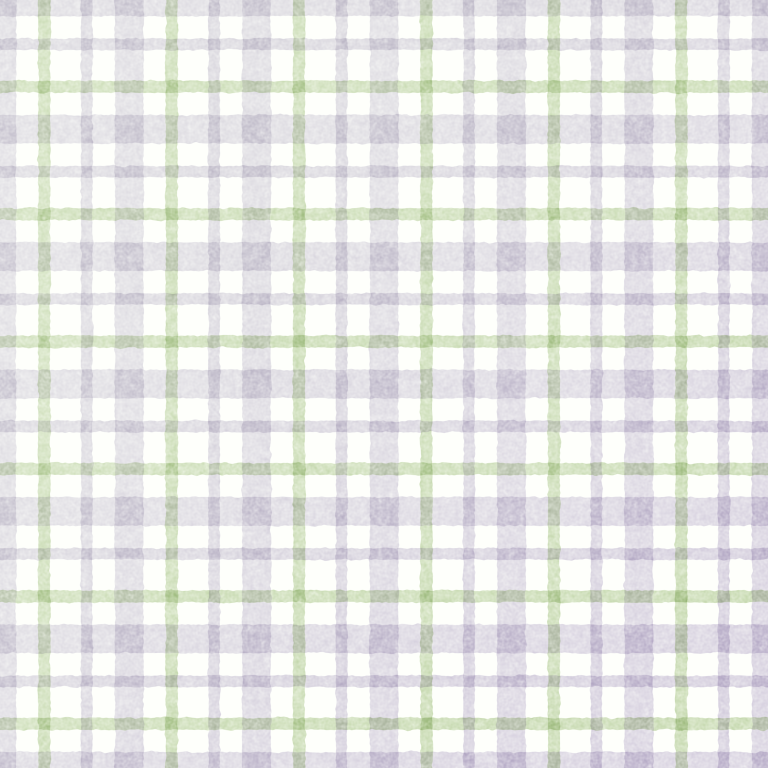
Reproduce this pattern procedurally as a Shadertoy shader.

```glsl
// Watercolour plaid: wide lavender, thin green and thin lavender bands
// repeat about six times both ways. Bands have wobbly edges and grainy
// pigment, and each layer absorbs light so that crossings get darker.

const float PERIOD = 0.1659;        // one plaid repeat, in canvas heights
const float WIDE_HALF = 0.0186;     // half widths of the bands
const float GREEN_HALF = 0.0078;
const float THIN_HALF = 0.0074;
const vec3 PAPER = vec3(0.995, 1.0, 0.985);
const vec3 LAVENDER = vec3(0.900, 0.890, 0.920);
const vec3 VIOLET = vec3(0.890, 0.865, 0.925);
const vec3 GREEN = vec3(0.845, 0.895, 0.785);

vec2 hashGradient(vec2 cell) {
    vec3 h = fract(cell.xyx * vec3(0.1031, 0.1030, 0.0973));
    h += dot(h, h.yzx + 33.33);
    return 2.0 * fract((h.xx + h.yz) * h.zy) - 1.0;
}

float gradientNoise(vec2 p) {
    vec2 cell = floor(p), f = p - cell;
    vec2 s = f * f * f * (f * (f * 6.0 - 15.0) + 10.0);
    vec2 e = vec2(0.0, 1.0);
    float a = dot(hashGradient(cell), f);
    float b = dot(hashGradient(cell + e.yx), f - e.yx);
    float c = dot(hashGradient(cell + e.xy), f - e.xy);
    float d = dot(hashGradient(cell + e.yy), f - e.yy);
    return mix(mix(a, b, s.x), mix(c, d, s.x), s.y);
}

// Offset of a painted edge at a place along the band.
float edgeWobble(float along, float seed) {
    return 0.0022 * gradientNoise(vec2(along * 65.0, seed))
         + 0.0018 * gradientNoise(vec2(along * 150.0, seed + 40.3));
}

// Pigment amount of one repeated band; phase is its place in the repeat.
float bandInk(float across, float along, float phase, float halfWidth,
              float seed, float blur) {
    float t = (across - 0.5) / PERIOD - phase + 0.5;
    float id = floor(t);
    float d = (t - id - 0.5) * PERIOD;
    float side = d < 0.0 ? 0.37 : 5.71;
    float inside = halfWidth - abs(d)
                 + edgeWobble(along, seed + id * 13.43 + side);
    float mask = smoothstep(-blur, blur, inside);
    float rim = exp(-max(inside, 0.0) / 0.0016);
    return mask * (0.97 + 0.16 * rim);
}

// Light passed by a pigment layer of the given thickness.
vec3 absorb(vec3 tint, float amount) {
    return pow(tint, vec3(amount));
}

// All bands of one direction, layered as transparent washes.
vec3 stripes(float across, float along, vec3 lavender, float strength,
             float seed, float blur) {
    float wide = bandInk(across, along, 0.0, WIDE_HALF, seed, blur);
    float green = bandInk(across, along, 1.0 / 3.0, GREEN_HALF, seed + 211.0, blur);
    float thin = bandInk(across, along, 2.0 / 3.0, THIN_HALF, seed + 423.0, blur);
    return absorb(lavender, strength * (wide + 1.1 * thin))
         * absorb(GREEN, strength * green);
}

// Fine paper tooth over softer mottling.
float pigmentGrain(vec2 p) {
    return 0.42 * gradientNoise(p * 270.0)
         + 0.42 * gradientNoise(p * 130.0 + 17.2)
         + 0.22 * gradientNoise(p * 48.0 + 51.7);
}

void mainImage(out vec4 fragColor, in vec2 fragCoord) {
    vec2 p = fragCoord / iResolution.y;
    float blur = max(0.0009, 0.75 / iResolution.y);

    // Broad changes in the wash, richest towards the lower right
    float corner = smoothstep(0.5, 1.9, p.x + 1.0 - p.y);
    float wash = 0.95 + 0.16 * corner + 0.14 * gradientNoise(p * 3.0 + 8.4);
    vec3 lavender = mix(LAVENDER, VIOLET, corner * 0.7);
    float strength = wash * (1.0 + pigmentGrain(p));

    vec3 color = PAPER;
    color *= stripes(p.x, p.y, lavender, strength, 3.0, blur);
    color *= stripes(p.y, p.x, lavender, strength, 907.0, blur);
    fragColor = vec4(color, 1.0);
}
```
